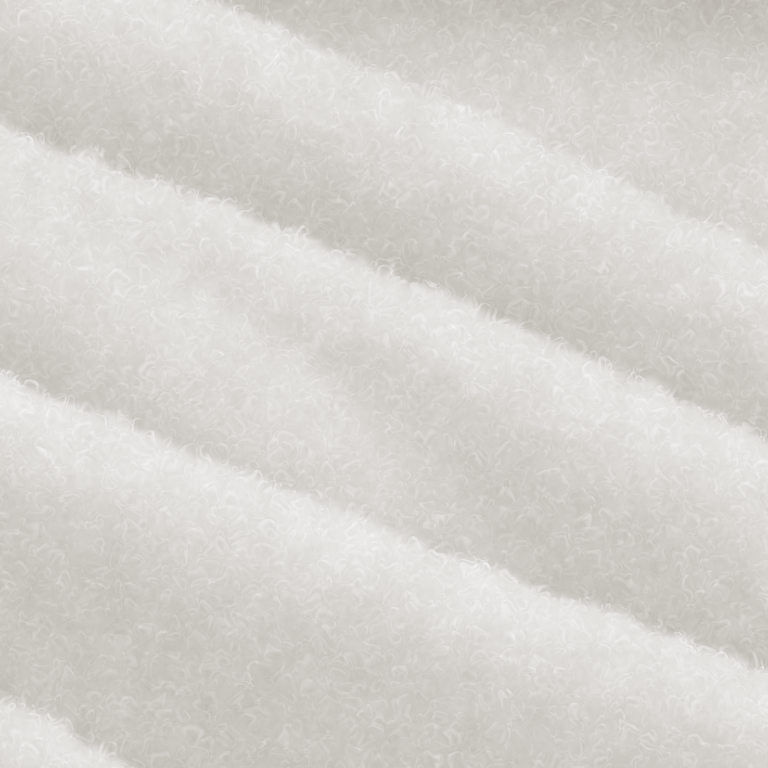
This texture is drawn by a Shadertoy shader. Its source:

```glsl
const vec3 SHADOW = vec3(0.715, 0.695, 0.665);
const vec3 LIGHT = vec3(0.93, 0.926, 0.918);

// Fold crests: height = x + y * u + z * u * u
const vec3 UPPER_CREST = vec3(1.100, -0.332, -0.093);
const vec3 MIDDLE_CREST = vec3(0.840, -0.333, -0.077);
const vec3 SOFT_CREST = vec3(0.760, -0.670, -0.077);
const vec3 LOWER_CREST = vec3(0.516, -0.411, 0.029);
const vec3 CORNER_CREST = vec3(0.100, -0.500, -0.300);

const float CURL_SCALE = 43.0;
const float CURL_CONTRAST = 0.27;
const float STRAND_WIDTH = 0.14;
const float LUMP_CONTRAST = 0.22;
const float EDGE_FUZZ = 0.009;
const float EDGE_SOFTNESS = 0.011;
const float CONTACT_SHADE = 0.06;
const float CONTACT_REACH = 0.04;
const float RIM_DEPTH = 0.035;
const float TAU = 6.2832;

float hash(vec2 p) {
    return fract(sin(dot(p, vec2(127.1, 311.7))) * 43758.5);
}

float noise(vec2 p) {
    vec2 i = floor(p), f = fract(p);
    f = f * f * (3.0 - 2.0 * f);
    return mix(mix(hash(i), hash(i + vec2(1, 0)), f.x),
               mix(hash(i + vec2(0, 1)), hash(i + vec2(1, 1)), f.x), f.y);
}

float fbm(vec2 p) {
    float sum = 0.0, amp = 0.5;
    for (int i = 0; i < 4; i++) {
        sum += amp * noise(p);
        p = mat2(1.6, 1.2, -1.2, 1.6) * p + 17.3;
        amp *= 0.5;
    }
    return sum;
}

// Overlapping open loops of yarn, one per cell, roughly -1 to 1
float curls(vec2 p) {
    float shade = -0.3;
    vec2 cell = floor(p);
    for (int j = 1; j >= -1; j--) {
        for (int i = -1; i <= 1; i++) {
            vec2 id = cell + vec2(i, j);
            vec2 q = p - id - vec2(hash(id), hash(id + 31.7));
            float radius = mix(0.2, 0.45, hash(id + 7.1));
            float turn = TAU * hash(id + 3.9);
            float dist = length(q);
            float facing = dot(q / (dist + 1e-4), vec2(cos(turn), sin(turn)));
            float gap = abs(dist - radius);
            float arc = smoothstep(-0.7, 0.1, facing);
            float hollow = 1.0 - smoothstep(0.3 * radius, radius, dist);
            float halo = arc * (1.0 - smoothstep(STRAND_WIDTH, 2.2 * STRAND_WIDTH, gap));
            float strand = arc * (1.0 - smoothstep(0.35 * STRAND_WIDTH, STRAND_WIDTH, gap));
            float tone = mix(-0.2, 0.75, hash(id + 11.3)) + 0.4 * q.y / radius;
            shade = mix(shade, -0.75, max(0.45 * hollow, 0.4 * halo));
            shade = mix(shade, tone, 0.85 * strand);
        }
    }
    return shade + 0.12;
}

// Depth below a fold crest
float below(vec3 crest, vec2 uv) {
    return crest.x + uv.x * (crest.y + uv.x * crest.z) - uv.y;
}

// Rounded light that peaks inside the rim and fades down the face of a fold
float faceLight(float depth, float reach, float dark, float bright) {
    float s = max(depth - 0.01, 0.0) / reach;
    float rim = smoothstep(-0.01, RIM_DEPTH, depth);
    return mix(dark, bright, exp(-s * s)) - 0.12 * (1.0 - rim);
}

// Lays a fold over the light behind it, with a contact shadow above its edge
float layFold(float behind, float light, float depth, float fuzz) {
    behind *= 1.0 - CONTACT_SHADE * exp(-max(-depth, 0.0) / CONTACT_REACH);
    return mix(behind, light, smoothstep(-EDGE_SOFTNESS, EDGE_SOFTNESS, depth + fuzz));
}

void mainImage(out vec4 fragColor, in vec2 fragCoord) {
    vec2 uv = fragCoord / iResolution.xy;

    // Curly pile at three sizes, bent by noise
    vec2 bend = vec2(noise(uv * 60.0), noise(uv * 60.0 + 40.0)) - 0.5;
    vec2 p = uv * CURL_SCALE + 0.7 * bend;
    float pile = 0.55 * curls(p) + 0.5 * curls(mat2(1.2, 0.9, -0.9, 1.2) * p + 9.4);
    pile += 0.4 * curls(mat2(0.7, -0.6, 0.6, 0.7) * p + 23.8);
    float lumps = fbm(uv * 26.0) - 0.47;
    float fibres = fbm(uv * 130.0) - 0.47;
    float fuzz = EDGE_FUZZ * (pile + 3.0 * lumps);

    // Open cloth at the back
    float light = mix(0.30, 0.68, smoothstep(-0.03, 0.12, 1.03 - 0.06 * uv.x - uv.y));

    // Upper fold
    float depth = below(UPPER_CREST, uv);
    light = layFold(light, faceLight(depth, 0.15, 0.36, 0.90), depth, fuzz);

    // Middle fold, with a soft secondary swell running into it
    depth = below(MIDDLE_CREST, uv);
    float face = faceLight(depth, mix(0.09, 0.17, uv.x), 0.38, 0.92);
    float swell = below(SOFT_CREST, uv);
    float across = swell / (swell > 0.0 ? 0.16 : 0.075);
    float glow = exp(-across * across) * (1.0 - smoothstep(0.35, 0.8, uv.x));
    face = mix(face, 0.87, 0.9 * glow);
    light = layFold(light, face, depth, fuzz);

    // Lower fold and the corner fold
    depth = below(LOWER_CREST, uv);
    light = layFold(light, faceLight(depth, 0.13, 0.41, 0.95), depth, fuzz);
    depth = below(CORNER_CREST, uv);
    light = layFold(light, faceLight(depth, 0.14, 0.45, 0.90), depth, fuzz);

    // Pile relief flattens on the bright crests
    float relief = CURL_CONTRAST * mix(1.1, 0.65, light);
    light += relief * (pile + 0.8 * fibres) + LUMP_CONTRAST * lumps;
    fragColor = vec4(mix(SHADOW, LIGHT, clamp(light, 0.0, 1.12)), 1.0);
}
```
